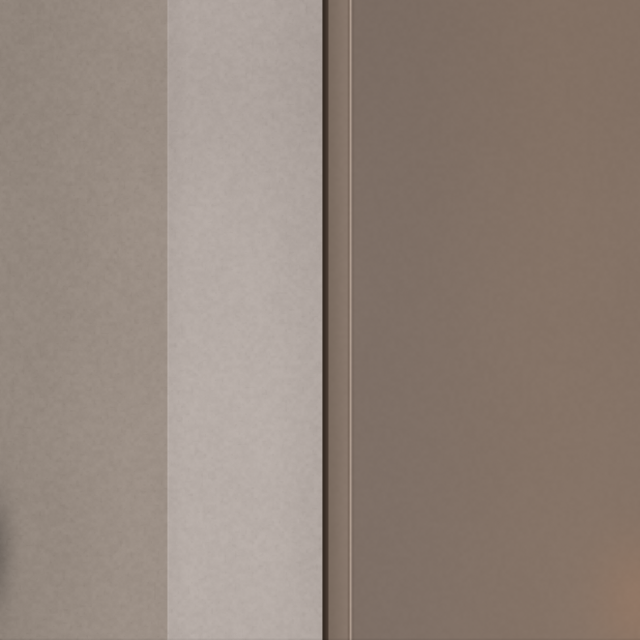
A three.js fragment shader for this texture:

```glsl
varying vec2 vUv;

float hash(vec2 p) {
  vec3 q = fract(vec3(p.xyx) * 0.1031);
  q += dot(q, q.yzx + 33.33);
  return fract((q.x + q.y) * q.z);
}

float noise(vec2 p) {
  vec2 cell = floor(p);
  vec2 f = fract(p);
  f = f * f * (3.0 - 2.0 * f);
  return mix(mix(hash(cell), hash(cell + vec2(1.0, 0.0)), f.x),
             mix(hash(cell + vec2(0.0, 1.0)), hash(cell + vec2(1.0, 1.0)), f.x), f.y);
}

float fbm(vec2 p) {
  float sum = 0.0;
  float weight = 0.5;
  for (int i = 0; i < 4; i++) {
    sum += weight * (noise(p) - 0.5);
    p = p * 2.03 + 17.0;
    weight *= 0.5;
  }
  return sum;
}

float edge(float x, float at) {
  return smoothstep(at - 0.0013, at + 0.0013, x);
}

float glow(vec2 p, vec2 center, vec2 radius) {
  vec2 d = (p - center) / radius;
  return exp(-dot(d, d));
}

void main() {
  vec2 p = vUv;

  // Shaded plaster on the left
  vec3 plaster = mix(vec3(0.575, 0.53, 0.493), vec3(0.61, 0.562, 0.525),
                     smoothstep(0.0, 0.24, p.x));
  plaster -= 0.012 * smoothstep(0.6, 1.0, p.y);
  plaster *= 1.0 - 0.24 * glow(p, vec2(-0.006, 0.14), vec2(0.024, 0.085));

  // Lit plaster band
  vec3 band = mix(vec3(0.715, 0.677, 0.655), vec3(0.68, 0.64, 0.618),
                  smoothstep(0.35, 1.0, p.y));
  band -= 0.022 * smoothstep(0.4, 0.505, p.x);
  band -= 0.018 * (1.0 - smoothstep(0.262, 0.3, p.x));

  // Smooth panel with a warm lower corner
  vec3 panel = mix(vec3(0.495, 0.437, 0.4), vec3(0.522, 0.451, 0.401),
                   smoothstep(0.55, 0.9, p.x));
  panel -= 0.012 * smoothstep(0.5, 1.0, p.y);
  panel += vec3(0.045, 0.015, -0.004) * glow(p, vec2(1.0, 0.06), vec2(0.07, 0.1));

  // Narrow frame beside the gap
  vec3 frame = mix(vec3(0.48, 0.42, 0.375), vec3(0.535, 0.47, 0.425),
                   smoothstep(0.513, 0.545, p.x));

  // Grain and soft mottling, stronger on the plaster
  float grain = 0.045 * fbm(p * 150.0) + 0.025 * fbm(p * vec2(9.0, 6.0));
  float pits = smoothstep(0.78, 0.95, noise(p * 190.0 + 40.0));
  plaster += grain - 0.012 * pits;
  band += grain - 0.012 * pits;
  panel += 0.4 * grain;
  frame += 0.4 * grain;

  vec3 color = mix(plaster, band, edge(p.x, 0.2617));
  color += 0.025 * glow(p, vec2(0.2625, p.y), vec2(0.0014, 1.0));

  // Dark gap, frame, bright bevel and its thin shadow
  vec3 gap = mix(vec3(0.2, 0.16, 0.13), vec3(0.29, 0.235, 0.2),
                 smoothstep(0.505, 0.513, p.x));
  color = mix(color, gap, edge(p.x, 0.5038));
  color = mix(color, frame, edge(p.x, 0.5132));
  color = mix(color, panel, edge(p.x, 0.549));
  color -= 0.06 * glow(p, vec2(0.5445, p.y), vec2(0.0015, 1.0));
  color += vec3(0.16, 0.155, 0.15) * glow(p, vec2(0.548, p.y), vec2(0.0015, 1.0));
  color -= 0.025 * glow(p, vec2(0.552, p.y), vec2(0.0018, 1.0));

  // Faint darkening along the bottom
  color *= 1.0 - 0.06 * (1.0 - smoothstep(0.0, 0.004, p.y));

  gl_FragColor = vec4(color, 1.0);
}
```
